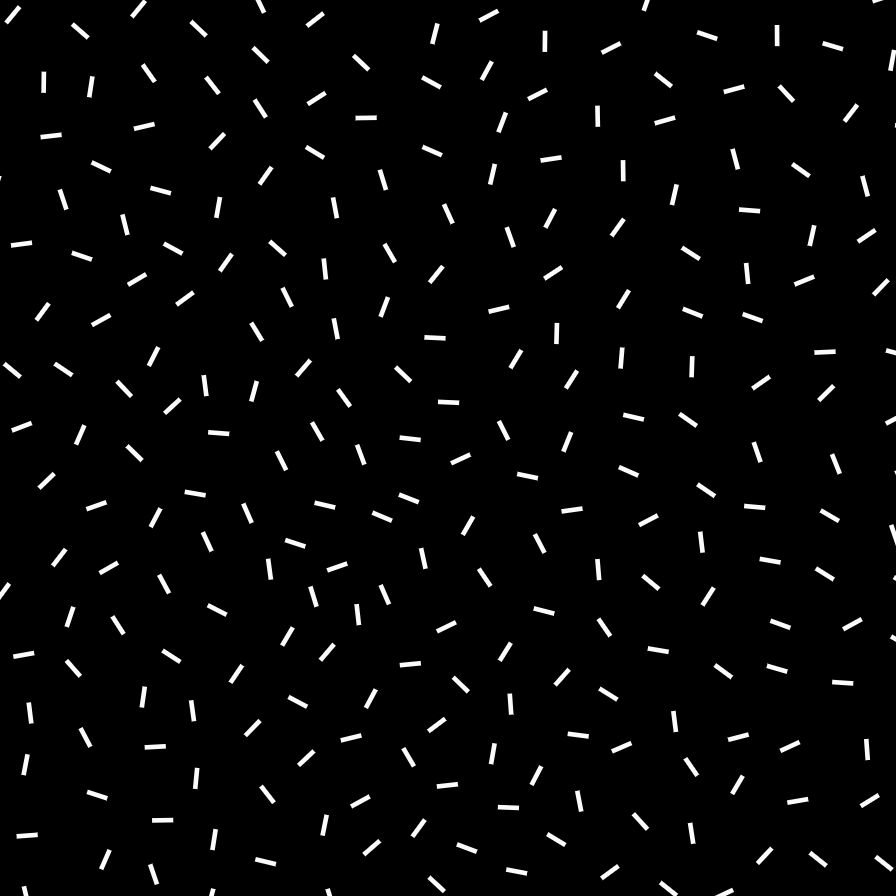
A Shadertoy shader for this pattern:

```glsl
vec2 hash2(vec2 cell) {
    vec3 h = fract(cell.xyx * vec3(0.1031, 0.1030, 0.0973));
    h += dot(h, h.yzx + 33.33);
    return fract((h.xx + h.yz) * h.zy);
}

float boxDistance(vec2 p, vec2 halfSize) {
    vec2 d = abs(p) - halfSize;
    return length(max(d, 0.0)) + min(max(d.x, d.y), 0.0);
}

// Triangular lattice point, bent by slow waves and jittered
vec2 dashCenter(vec2 cell) {
    vec2 c = vec2(cell.x + 0.5 * cell.y, 0.866 * cell.y);
    vec2 bend = 0.45 * sin(c.yx * vec2(0.42, 0.37) + c * 0.16 + vec2(1.0, 2.6));
    return c + bend + 0.34 * (hash2(cell) - 0.5);
}

// Distance to the nearest randomly turned dash
float dashField(vec2 p) {
    vec2 home = round(vec2(p.x - 0.5774 * p.y, 1.1547 * p.y));
    float nearest = 1.0;
    for (int j = -2; j <= 2; j++) {
        for (int i = -2; i <= 2; i++) {
            vec2 cell = home + vec2(i, j);
            float angle = 3.14159 * hash2(cell + 71.0).x;
            vec2 axis = vec2(cos(angle), sin(angle));
            vec2 d = p - dashCenter(cell);
            vec2 local = vec2(dot(d, axis), dot(d, vec2(-axis.y, axis.x)));
            nearest = min(nearest, boxDistance(local, vec2(0.169, 0.037)));
        }
    }
    return nearest;
}

void mainImage(out vec4 fragColor, in vec2 fragCoord) {
    float scale = 14.3 / iResolution.y;

    // Tilt the lattice so its rows do not follow the canvas edges
    vec2 p = mat2(0.94, 0.342, -0.342, 0.94) * fragCoord * scale + 20.0;

    float coverage = clamp(0.5 - dashField(p) / scale, 0.0, 1.0);
    fragColor = vec4(vec3(0.985 * coverage), 1.0);
}
```
